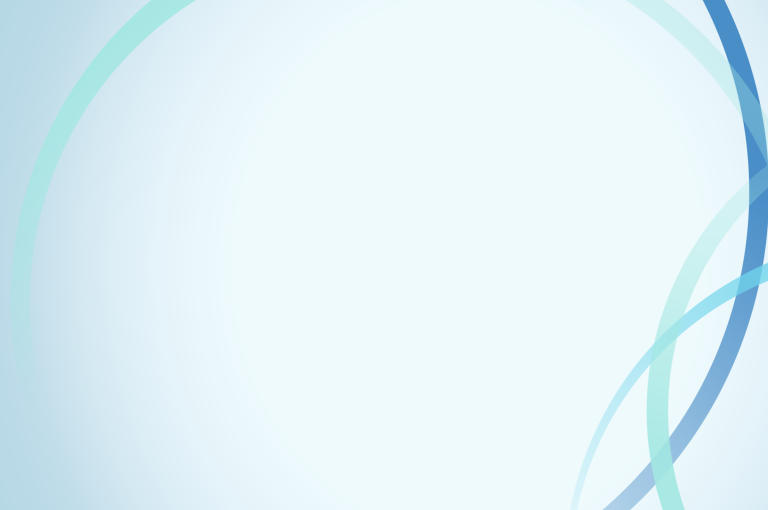
Reproduce this background procedurally as a WebGL 1 fragment shader.

```glsl
precision highp float;

uniform vec2 u_resolution;

const vec3 TEAL = vec3(0.635, 0.906, 0.886);
const vec3 BLUE = vec3(0.290, 0.557, 0.784);
const vec3 CYAN = vec3(0.440, 0.835, 0.925);

// Smooth coverage of a disc given as centre and radius
float disc(vec2 p, vec3 circle, float pixel) {
    float d = length(p - circle.xy) - circle.z;
    return 1.0 - smoothstep(-0.75 * pixel, 0.75 * pixel, d);
}

// Band left between two discs, tapering where their centres differ
float band(vec2 p, vec3 outer, vec3 inner, float pixel) {
    return disc(p, outer, pixel) * (1.0 - disc(p, inner, pixel));
}

// Linear fade from 0 at one point to 1 at another
float ramp(vec2 p, vec2 from, vec2 to) {
    vec2 axis = to - from;
    return clamp(dot(p - from, axis) / dot(axis, axis), 0.0, 1.0);
}

// Pale centre deepening towards the far left
vec3 backdrop(vec2 p) {
    float d = length((p - vec2(0.92, 0.48)) * vec2(1.0, 0.87));
    vec3 color = vec3(0.933, 0.980, 0.988);
    color = mix(color, vec3(0.894, 0.951, 0.980), smoothstep(0.44, 0.66, d));
    color = mix(color, vec3(0.828, 0.910, 0.945), smoothstep(0.60, 0.80, d));
    color = mix(color, vec3(0.738, 0.856, 0.908), smoothstep(0.74, 0.93, d));
    return mix(color, vec3(0.704, 0.843, 0.890), smoothstep(0.90, 1.06, d));
}

void main() {
    vec2 p = gl_FragCoord.xy / u_resolution.y;
    float pixel = 1.0 / u_resolution.y;
    vec3 color = backdrop(p);

    // Wide arc on the left
    float leftArc = band(p, vec3(0.786, 0.412, 0.765), vec3(0.753, 0.412, 0.694), pixel);
    color = mix(color, TEAL, 0.92 * leftArc * ramp(p, vec2(0.588, 0.567), vec2(0.298, 0.975)));

    // Strong blue arc on the right
    float blueArc = band(p, vec3(0.657, 0.624, 0.851), vec3(0.649, 0.624, 0.820), pixel);
    color = mix(color, BLUE, blueArc * ramp(p, vec2(0.784, -0.176), vec2(1.451, 0.647)));

    // Faint arc in the upper right
    float faintArc = band(p, vec3(0.824, 0.373, 0.788), vec3(0.824, 0.373, 0.745), pixel);
    color = mix(color, TEAL, 0.40 * faintArc * ramp(p, vec2(0.980, 0.510), vec2(1.373, 1.0)));

    // Thin cyan arc rising to the right edge
    float cyanArc = band(p, vec3(1.771, -0.125, 0.665), vec3(1.743, -0.129, 0.625), pixel);
    color = mix(color, CYAN, 0.80 * cyanArc * ramp(p, vec2(1.039, -0.098), vec2(1.506, 0.471)));

    // Teal arc in the lower right
    float tealArc = band(p, vec3(1.878, 0.194, 0.610), vec3(1.898, 0.194, 0.588), pixel);
    color = mix(color, TEAL, 0.90 * tealArc * ramp(p, vec2(1.490, 0.882), vec2(1.284, 0.098)));

    gl_FragColor = vec4(color, 1.0);
}
```
